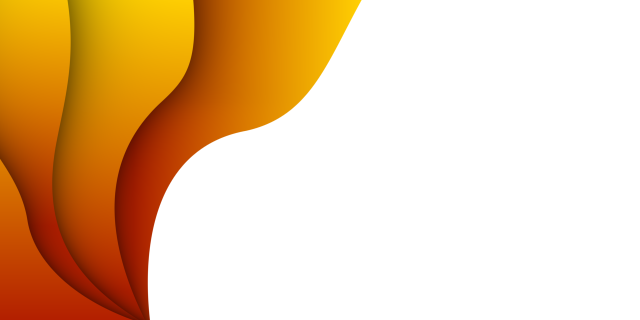
Reproduce this background procedurally as a Shadertoy shader.

```glsl
// Warm overlapping ribbons sweep up from one root over a white ground.
// Each edge is a pair of cubic curves solved for height; its signed distance
// gives the smooth mask and the soft shadow cast on the ribbon to its right.

const vec3 RED    = vec3(0.70, 0.12, 0.00);
const vec3 ORANGE = vec3(0.86, 0.48, 0.00);
const vec3 YELLOW = vec3(1.00, 0.81, 0.01);
const vec3 WHITE  = vec3(1.0);

vec2 cubicPoint(vec2 a, vec2 b, vec2 c, vec2 d, float t) {
    float s = 1.0 - t;
    return s*s*s*a + 3.0*s*s*t*b + 3.0*s*t*t*c + t*t*t*d;
}

vec2 cubicTangent(vec2 a, vec2 b, vec2 c, vec2 d, float t) {
    float s = 1.0 - t;
    return s*s*(b - a) + 2.0*s*t*(c - b) + t*t*(d - c);
}

// Signed distance to a descending curve, positive on its right side.
float cubicDistance(vec2 p, vec2 a, vec2 b, vec2 c, vec2 d) {
    float low = 0.0, high = 1.0;
    for (int i = 0; i < 16; i++) {
        float mid = 0.5 * (low + high);
        if (cubicPoint(a, b, c, d, mid).y > p.y) low = mid;
        else high = mid;
    }
    float t = 0.5 * (low + high);
    vec2 tangent = normalize(cubicTangent(a, b, c, d, t));
    return (p.x - cubicPoint(a, b, c, d, t).x) * abs(tangent.y);
}

// Two joined curves, split at the height of their shared point.
float edgeDistance(vec2 p, vec2 a, vec2 b, vec2 c, vec2 joint,
                   vec2 e, vec2 f, vec2 g) {
    return p.y > joint.y ? cubicDistance(p, a, b, c, joint)
                         : cubicDistance(p, joint, e, f, g);
}

vec3 warmRamp(float k) {
    k = clamp(k, 0.0, 1.0);
    return k < 0.5 ? mix(RED, ORANGE, 2.0 * k)
                   : mix(ORANGE, YELLOW, 2.0 * k - 1.0);
}

float softShadow(float dist, float strength, float width) {
    return 1.0 - strength * exp(-max(dist, 0.0) / width);
}

vec3 coverLeft(vec3 below, vec3 layer, float dist, float pixel) {
    return mix(layer, below, smoothstep(-0.7 * pixel, 0.7 * pixel, dist));
}

void mainImage(out vec4 fragColor, in vec2 fragCoord) {
    float pixel = 1.0 / iResolution.y;
    vec2 p = fragCoord * pixel;

    // Ribbon edges, left to right.
    float cornerEdge = edgeDistance(p,
        vec2(-0.156, 1.0), vec2(-0.182, 0.609), vec2(0.052, 0.531),
        vec2(0.086, 0.310),
        vec2(0.109, 0.172), vec2(0.247, 0.057), vec2(0.430, -0.005));
    float innerEdge = edgeDistance(p,
        vec2(0.211, 1.0), vec2(0.240, 0.805), vec2(0.198, 0.674),
        vec2(0.174, 0.542),
        vec2(0.135, 0.318), vec2(0.198, 0.141), vec2(0.443, -0.005));
    float middleEdge = edgeDistance(p,
        vec2(0.604, 1.0), vec2(0.620, 0.797), vec2(0.578, 0.750),
        vec2(0.503, 0.680),
        vec2(0.313, 0.505), vec2(0.323, 0.258), vec2(0.456, -0.005));
    float outerEdge = edgeDistance(p,
        vec2(1.130, 1.0), vec2(1.021, 0.802), vec2(0.969, 0.635),
        vec2(0.768, 0.591),
        vec2(0.503, 0.542), vec2(0.438, 0.271), vec2(0.469, -0.005));

    // Gradients, with shadows that widen away from the root.
    float shadowWidth = mix(0.025, 0.085, p.y);
    vec3 corner = warmRamp(1.05 * p.y);
    vec3 inner  = warmRamp(1.32 * (p.y - 0.295))
                * softShadow(cornerEdge, 0.45, shadowWidth);
    vec3 middle = warmRamp(1.10 * (p.y - 0.090))
                * softShadow(innerEdge, 0.45, shadowWidth);
    vec3 outer  = warmRamp(1.42 * (p.x - 0.417))
                * softShadow(middleEdge, 0.42, shadowWidth);

    // Stack from the ground up to the leftmost ribbon.
    vec3 color = coverLeft(WHITE, outer, outerEdge, pixel);
    color = coverLeft(color, middle, middleEdge, pixel);
    color = coverLeft(color, inner, innerEdge, pixel);
    color = coverLeft(color, corner, cornerEdge, pixel);
    fragColor = vec4(color, 1.0);
}
```
